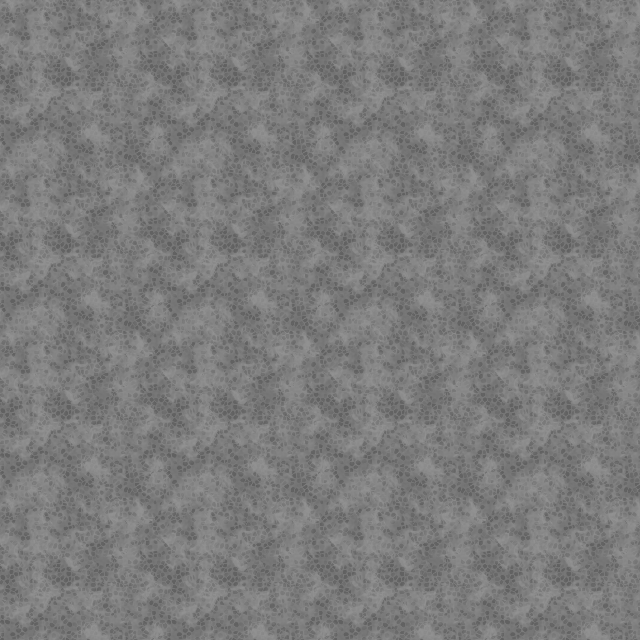
This texture is drawn by a three.js fragment shader. Its source:

```glsl
// Mottled grey stone: a seamless tile, 3.84 repeats across and down, of small
// ragged light and dark patches under a dense layer of rounded dark spots.
// Wrapped gradient noise makes the patches, and a wrapped cell pattern the spots.

varying vec2 vUv;

const float REPEATS = 3.84;
const float SPOTS_PER_TILE = 35.0;
const float TAU = 6.2831853;

const vec3 DARK_GREY = vec3(0.462);
const vec3 LIGHT_GREY = vec3(0.538);

// Two random values from a lattice point and a seed, without sine
vec2 hash2(vec2 p, float seed) {
  vec3 q = fract(vec3(p.xyx + seed * 7.31) * vec3(0.1031, 0.1030, 0.0973));
  q += dot(q, q.yzx + 33.33);
  return fract((q.xx + q.yz) * q.zy);
}

// Wraps a lattice point so that the pattern repeats every "period" cells
vec2 wrapCell(vec2 cell, float period) {
  return floor(mod(cell + 0.5, period));
}

// Slope contribution of one lattice corner
float cornerSlope(vec2 cell, vec2 corner, vec2 f, float period, float seed) {
  vec2 slope = 2.0 * hash2(wrapCell(cell + corner, period), seed) - 1.0;
  return dot(slope, f - corner);
}

// Gradient noise around zero that tiles over the unit square
float tileNoise(vec2 uv, float period, float seed) {
  vec2 cell = floor(uv * period);
  vec2 f = fract(uv * period);
  vec2 s = f * f * f * (f * (f * 6.0 - 15.0) + 10.0);
  float a = cornerSlope(cell, vec2(0.0, 0.0), f, period, seed);
  float b = cornerSlope(cell, vec2(1.0, 0.0), f, period, seed);
  float c = cornerSlope(cell, vec2(0.0, 1.0), f, period, seed);
  float d = cornerSlope(cell, vec2(1.0, 1.0), f, period, seed);
  return mix(mix(a, b, s.x), mix(c, d, s.x), s.y);
}

// Four octaves of tiling noise, centred on one half
float tileClouds(vec2 uv, float period, float seed) {
  float sum = 0.5;
  float weight = 0.5;
  for (int i = 0; i < 4; i++) {
    sum += weight * tileNoise(uv, period, seed + float(i));
    period *= 2.0;
    weight *= 0.65;
  }
  return sum;
}

// Rounded spots with thin gaps: x is coverage, y a random strength per spot
vec2 spotLayer(vec2 uv, float period, float seed) {
  vec2 p = uv * period;
  vec2 home = floor(p);
  float nearest = 8.0;
  float second = 8.0;
  float strength = 0.0;
  for (int y = -1; y <= 1; y++) {
    for (int x = -1; x <= 1; x++) {
      vec2 cell = home + vec2(float(x), float(y));
      vec2 rnd = hash2(wrapCell(cell, period), seed);
      float dist = length(cell + 0.05 + 0.9 * rnd - p);
      if (dist < nearest) {
        second = nearest;
        nearest = dist;
        strength = hash2(wrapCell(cell, period), seed + 5.0).y;
      } else {
        second = min(second, dist);
      }
    }
  }
  float gap = smoothstep(0.05, 0.3, second - nearest);
  float disc = 1.0 - smoothstep(0.38, 0.62, nearest);
  return vec2(gap * disc, strength);
}

void main() {
  vec2 uv = vUv * REPEATS;

  // Ragged patch outlines
  vec2 warp = vec2(tileNoise(uv, 14.0, 21.0), tileNoise(uv, 14.0, 27.0));
  vec2 ragged = uv + 0.05 * warp;

  // Patches, faintly gathered into two upright bands per tile
  float bands = cos(2.0 * TAU * (uv.x - 0.22) + 0.8 * cos(TAU * uv.y));
  float clouds = tileClouds(ragged, 6.0, 1.0) + 0.025 * bands;
  float light = smoothstep(0.28, 0.72, clouds);

  // Smaller pale flakes with firmer edges
  float flakes = tileClouds(ragged + 0.37, 9.0, 11.0) + 0.3 * (clouds - 0.5);
  float pale = smoothstep(0.57, 0.66, flakes);

  // Spots cover everything, fainter on light ground and pale flakes
  vec2 spots = spotLayer(uv + 0.012 * warp, SPOTS_PER_TILE, 3.0);
  float cover = spots.x * smoothstep(0.0, 0.7, spots.y);
  float spotDepth = mix(0.082, 0.056, light) * (1.0 - 0.6 * pale);

  // Fine grain
  float grain = tileNoise(uv, 56.0, 41.0);

  vec3 color = mix(DARK_GREY, LIGHT_GREY, light);
  color += 0.028 * pale - spotDepth * cover + 0.03 * grain;
  gl_FragColor = vec4(clamp(color, 0.38, 0.57), 1.0);
}
```
